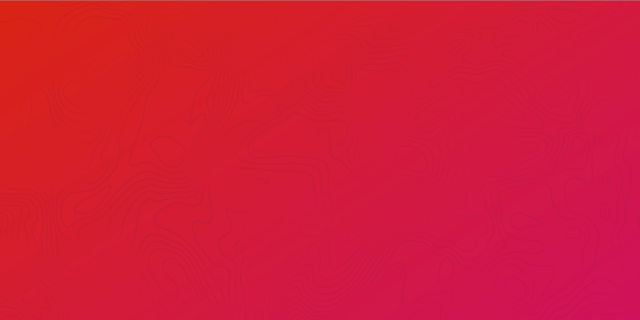
Give the GLSL for this background, as a WebGL 1 fragment shader.

```glsl
precision highp float;
uniform vec2 u_resolution;

float hash(vec2 p) {
  return fract(sin(dot(p, vec2(41.3, 289.1))) * 4375.85);
}

float noise(vec2 p) {
  vec2 cell = floor(p);
  vec2 f = fract(p);
  f = f * f * f * (f * (f * 6.0 - 15.0) + 10.0);
  return mix(mix(hash(cell), hash(cell + vec2(1.0, 0.0)), f.x),
             mix(hash(cell + vec2(0.0, 1.0)), hash(cell + 1.0), f.x), f.y);
}

// Rolling terrain whose level sets become the contour lines
float terrain(vec2 p) {
  vec2 warp = vec2(noise(p * 4.0 + 7.0), noise(p * 4.0 + 19.0)) - 0.5;
  vec2 q = p + 0.2 * warp;
  return 0.66 * noise(q * 3.8) + 0.26 * noise(q * 7.5 + 31.0) + 0.08 * noise(q * 16.0);
}

float contourLines(vec2 p, float pixel) {
  const float LEVELS = 22.0;
  float e = 0.002;
  float h = terrain(p);
  vec2 slope = vec2(terrain(p + vec2(e, 0.0)) - h, terrain(p + vec2(0.0, e)) - h) / e;
  float steepness = length(slope);
  float dist = abs(fract(h * LEVELS) - 0.5) / LEVELS / max(steepness, 0.2);
  float line = 1.0 - smoothstep(0.0, 0.001 + pixel, dist);
  // Lines thin out where they would crowd together
  return line * (1.0 - 0.5 * smoothstep(2.5, 5.5, steepness));
}

// Soft elliptical patch
float patchAt(vec2 p, vec2 center, vec2 radius) {
  vec2 d = (p - center) / radius;
  return exp(-dot(d, d));
}

void main() {
  vec2 uv = gl_FragCoord.xy / u_resolution;
  vec2 p = gl_FragCoord.xy / u_resolution.y;
  float pixel = 1.0 / u_resolution.y;

  // Diagonal gradient from orange red to magenta
  float t = 0.57 * uv.x + 0.43 * (1.0 - uv.y);
  vec3 orangeRed = vec3(0.853, 0.14, 0.078);
  vec3 crimson = vec3(0.832, 0.107, 0.222);
  vec3 magenta = vec3(0.813, 0.072, 0.356);
  vec3 color = mix(orangeRed, crimson, min(t * 2.0, 1.0));
  color = mix(color, magenta, max(t * 2.0 - 1.0, 0.0));

  // Faint warm and cool glows near the middle
  color.b -= 0.016 * patchAt(p, vec2(1.04, 0.73), vec2(0.05, 0.03));
  color.b += 0.012 * patchAt(p, vec2(1.23, 0.59), vec2(0.05, 0.06));
  color.b += 0.014 * patchAt(p, vec2(0.94, 0.35), vec2(0.05, 0.05));

  // Contours gather in patches and break into long strokes
  float cover = 0.65;
  cover += 0.35 * patchAt(p, vec2(0.45, 0.38), vec2(0.35, 0.2));
  cover += 0.25 * patchAt(p, vec2(1.5, 0.35), vec2(0.25, 0.18));
  cover += 0.25 * patchAt(p, vec2(0.13, 0.72), vec2(0.12, 0.2));
  float strokes = 0.2 + 0.8 * smoothstep(0.2, 0.55, noise(p * 6.0 + 53.0));
  float ink = contourLines(p, pixel) * min(cover, 1.0) * strokes;
  color = mix(color, vec3(0.45, 0.12, 0.2), 0.14 * ink);

  // Thin grey rule along the top edge
  float rule = clamp((uv.y - 0.9972) / pixel + 0.5, 0.0, 1.0);
  color = mix(color, vec3(0.6, 0.5, 0.51), rule * 0.65);

  gl_FragColor = vec4(color, 1.0);
}
```
